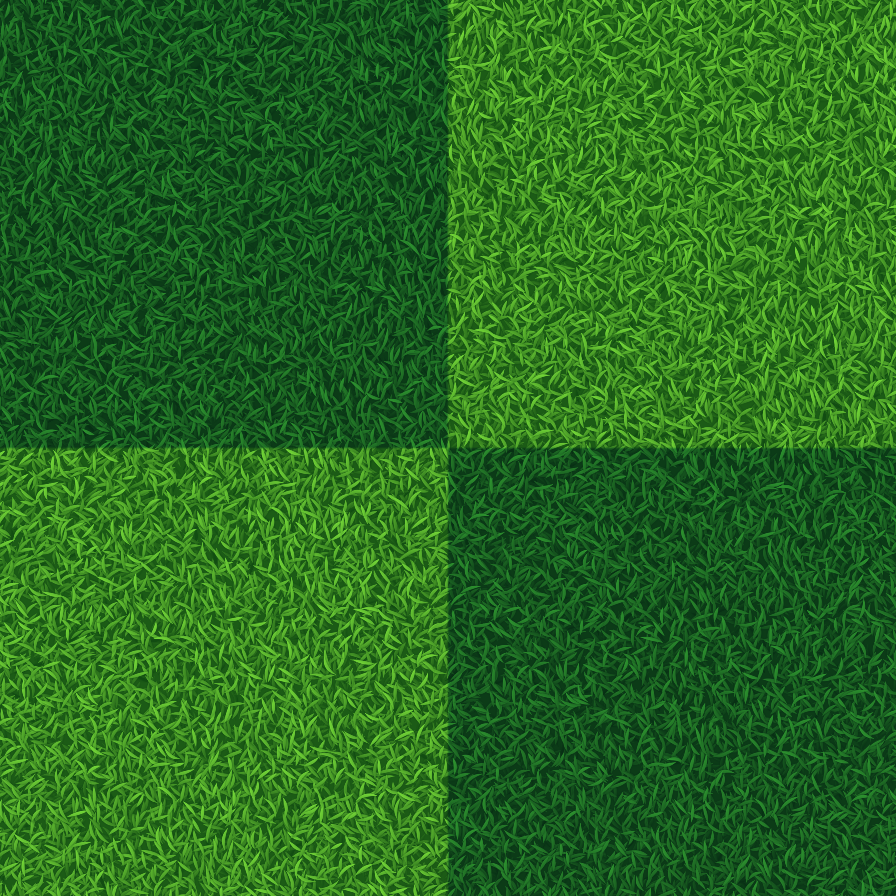
Reproduce this texture procedurally as a Shadertoy shader.

```glsl
// Checkered lawn: four square patches, dark and light green in turn.
// Curved, tapered blades are scattered in jittered cells over several layers;
// they build up one tone value, which each patch maps to its own green ramp.

float hash(vec2 p) {
    return fract(sin(dot(p, vec2(127.1, 311.7))) * 43758.5453);
}

// Draws one blade over the tone; p is relative to the blade's centre.
float addBlade(float tone, vec2 p, vec2 id, float height, float pixel) {
    float angle = 1.57 + (hash(id + 3.1) - 0.5) * 2.8;
    float halfLength = mix(0.5, 0.85, hash(id + 7.7));
    float bend = (hash(id + 11.3) - 0.5) * 0.9;
    vec2 along = vec2(cos(angle), sin(angle));
    vec2 q = vec2(dot(p, along), dot(p, vec2(-along.y, along.x)));

    float t = q.x / halfLength;
    float side = q.y - bend * (q.x * q.x - 0.2);
    float taper = max(1.0 - t * t, 0.0);
    float d = abs(side) - 0.115 * taper;
    float inside = step(abs(t), 1.0);

    // Soft shadow on the blades below
    tone *= 1.0 - 0.32 * inside * taper * (1.0 - smoothstep(0.0, 0.16, d));

    // Lit towards the tip and along one edge
    float lit = mix(0.16, 0.86, height) + (hash(id + 19.9) - 0.5) * 0.36;
    lit += 0.12 * t + 0.7 * clamp(side, -0.12, 0.12);
    float cover = inside * (1.0 - smoothstep(-0.5 * pixel, 0.5 * pixel, d));
    return mix(tone, lit, cover);
}

float grassTone(vec2 uv) {
    const float cells = 64.0;
    float pixel = cells / iResolution.y;
    float tone = 0.12;
    for (int layer = 0; layer < 6; layer++) {
        float level = float(layer);
        vec2 p = uv * cells + level * vec2(0.37, 0.61);
        vec2 base = floor(p);
        for (int y = -1; y <= 1; y++) {
            for (int x = -1; x <= 1; x++) {
                vec2 cell = base + vec2(x, y);
                vec2 id = cell + level * vec2(83.0, 47.0);
                vec2 centre = cell + vec2(hash(id), hash(id + 5.3));
                tone = addBlade(tone, p - centre, id, level / 5.0, pixel);
            }
        }
    }
    return clamp(tone, 0.0, 1.1);
}

void mainImage(out vec4 fragColor, in vec2 fragCoord) {
    vec2 uv = fragCoord / iResolution.xy;
    float tone = grassTone(uv);

    // Light patches lie at the lower left and upper right
    vec2 halves = clamp((uv - 0.5) * iResolution.xy, -1.0, 1.0);
    float light = 0.5 + 0.5 * halves.x * halves.y;

    vec3 darkGreen = mix(vec3(0.03, 0.19, 0.08), vec3(0.16, 0.53, 0.17), tone);
    vec3 lightGreen = mix(vec3(0.07, 0.30, 0.07), vec3(0.41, 0.78, 0.20), tone);
    fragColor = vec4(mix(darkGreen, lightGreen, light), 1.0);
}
```
